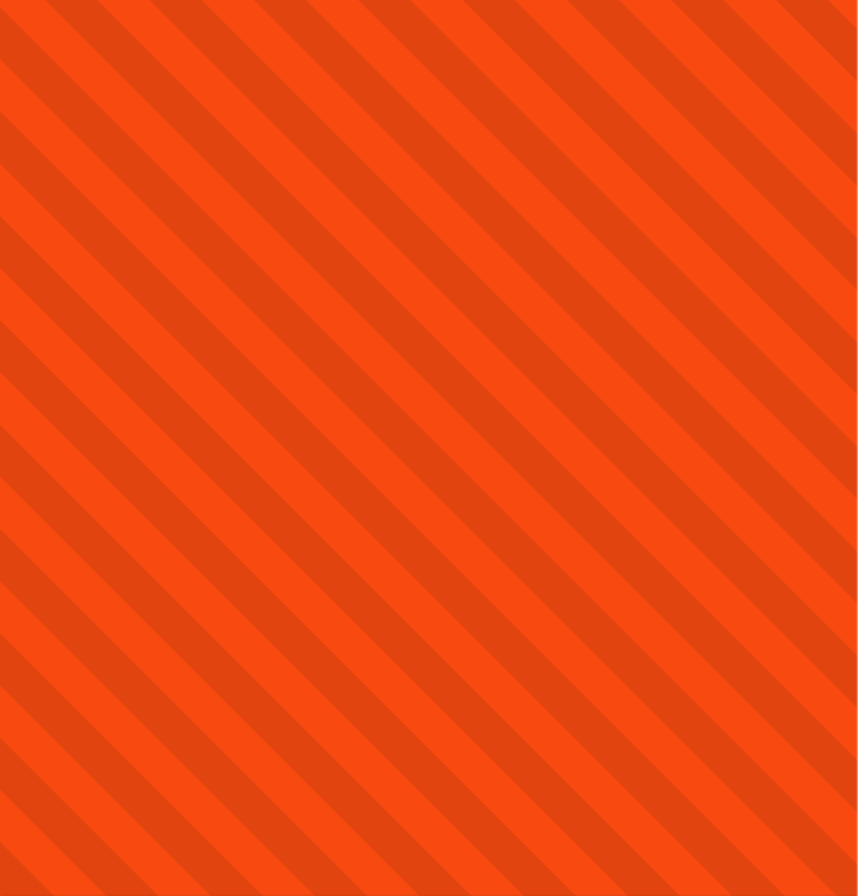
Write a Shadertoy shader that draws this pattern.

```glsl
// Even diagonal stripes in two shades of orange, with a thin pale right edge and a dim lower edge.

const vec3 BRIGHT_ORANGE = vec3(0.973, 0.292, 0.063);
const vec3 DEEP_ORANGE   = vec3(0.882, 0.267, 0.055);
const vec3 PALE_EDGE     = vec3(1.0, 0.90, 0.86);
const vec3 DIM_EDGE      = vec3(0.80, 0.23, 0.05);

const float STRIPE_PERIOD = 0.11647; // horizontal repeat, in canvas heights
const float STRIPE_START  = 0.0504;  // left side of a deep stripe on the top edge
const float STRIPE_FILL   = 0.5;     // deep share of each repeat
const float PALE_WIDTH    = 0.0014;  // edge widths, in canvas heights
const float DIM_WIDTH     = 0.0020;
const float PALE_STRENGTH = 0.49;
const float DIM_STRENGTH  = 0.3;

// Signed distance along the axis to the nearest stripe edge, negative inside.
float stripeDistance(float position, float start, float period, float fill) {
    float center = start + 0.5 * fill * period;
    float phase = fract((position - center) / period + 0.5) - 0.5;
    return (abs(phase) - 0.5 * fill) * period;
}

// Linear coverage of the region where the distance is negative.
float coverage(float dist, float pixel) {
    return clamp(0.5 - dist / pixel, 0.0, 1.0);
}

void mainImage(out vec4 fragColor, in vec2 fragCoord) {
    // Canvas heights, measured from the upper left corner
    float pixel = 1.0 / iResolution.y;
    vec2 point = fragCoord * pixel - vec2(0.0, 1.0);
    float diagonal = point.x + point.y;

    // Stripes
    float dist = stripeDistance(diagonal, STRIPE_START, STRIPE_PERIOD, STRIPE_FILL);
    vec3 color = mix(BRIGHT_ORANGE, DEEP_ORANGE, coverage(dist, 1.4 * pixel));

    // Thin borders: dim below, pale on the right
    float fromBottom = point.y + 1.0;
    float fromRight = iResolution.x * pixel - point.x;
    color = mix(color, DIM_EDGE, DIM_STRENGTH * coverage(fromBottom - DIM_WIDTH, pixel));
    color = mix(color, PALE_EDGE, PALE_STRENGTH * coverage(fromRight - PALE_WIDTH, pixel));

    fragColor = vec4(color, 1.0);
}
```
